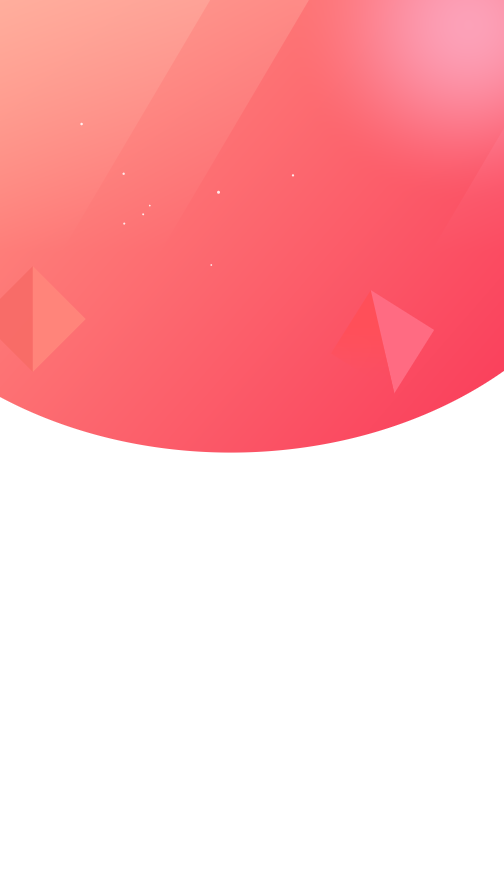
A Shadertoy shader for this background:

```glsl
// Coral dome with slanted light panels, a pink glow, two faceted gems and sparkles on white.

// Lengths are in canvas widths, measured from the top left corner.
const vec2 DOME_CENTER = vec2(0.458, 0.287);
const vec2 DOME_RADII = vec2(0.799, 0.611);
const vec3 CORAL_LIGHT = vec3(1.0, 0.575, 0.515);
const vec3 CORAL_DEEP = vec3(0.98, 0.25, 0.36);
const vec2 GRADIENT_AXIS = vec2(0.60, 0.52);

const float PANEL_SLOPE = 0.59;
const float PANEL_FADE_END = 0.50;
const float INNER_PANEL = 0.417;
const float OUTER_PANEL = 0.613;
const float RIGHT_PANEL = 1.15;
const vec3 PANEL_COLOR = vec3(1.0, 0.85, 0.77);
const vec3 PINK_PANEL_COLOR = vec3(1.0, 0.56, 0.66);

const vec2 GLOW_CENTER = vec2(0.93, 0.05);
const float GLOW_RADIUS = 0.36;
const vec3 GLOW_COLOR = vec3(0.99, 0.63, 0.72);

const float GEM_RADIUS = 0.105;
const vec2 LEFT_GEM = vec2(0.065, 0.633);
const vec2 RIGHT_GEM = vec2(0.759, 0.678);
const float RIGHT_GEM_TILT = 0.224;

const int SPARKLE_COUNT = 8;
const vec2 SPARKLE_MIN = vec2(0.10, 0.21);
const vec2 SPARKLE_MAX = vec2(0.71, 0.54);

float hash(float n) {
    return fract(sin(n * 12.9898) * 43758.5453);
}

// Antialiased coverage of the inside of a signed distance.
float cover(float d) {
    return clamp(0.5 - d * iResolution.x, 0.0, 1.0);
}

float ellipseDistance(vec2 p, vec2 radii) {
    float k = length(p / radii);
    return k * (k - 1.0) / max(length(p / (radii * radii)), 0.0001);
}

// Area to the left of a slanted line that meets the top edge at x = start.
float leftOfLine(vec2 p, float start) {
    return cover((p.x + PANEL_SLOPE * p.y - start) / length(vec2(1.0, PANEL_SLOPE)));
}

// Square on its corner, split by its long axis; alpha of a facet fades it.
vec3 drawGem(vec3 color, vec2 p, float tilt, vec4 leftFacet, vec4 rightFacet) {
    float c = cos(tilt), s = sin(tilt);
    p = vec2(c * p.x - s * p.y, s * p.x + c * p.y);
    float shape = cover((abs(p.x) + abs(p.y) - GEM_RADIUS) * 0.7071);
    vec4 facet = mix(rightFacet, leftFacet, cover(p.x));
    return mix(color, facet.rgb, shape * facet.a);
}

vec3 domeColor(vec2 p) {
    vec3 color = mix(CORAL_LIGHT, CORAL_DEEP, clamp(dot(p, GRADIENT_AXIS), 0.0, 1.0));

    // Pink glow
    float glow = 1.0 - smoothstep(0.0, GLOW_RADIUS, distance(p, GLOW_CENTER));
    color = mix(color, GLOW_COLOR, glow);

    // Slanted panels that fade downward
    float fade = clamp(1.0 - p.y / PANEL_FADE_END, 0.0, 1.0);
    color = mix(color, PANEL_COLOR, 0.22 * fade * leftOfLine(p, OUTER_PANEL));
    color = mix(color, PANEL_COLOR, 0.22 * fade * leftOfLine(p, INNER_PANEL));
    float pinkPanel = 1.0 - leftOfLine(p, RIGHT_PANEL);
    color = mix(color, PINK_PANEL_COLOR, 0.42 * fade * pinkPanel);

    // Gems
    color = drawGem(color, p - LEFT_GEM, 0.0,
                    vec4(0.97, 0.42, 0.40, 0.9), vec4(1.0, 0.52, 0.48, 0.95));
    float shade = 1.0 - smoothstep(0.64, 0.76, p.y);
    color = drawGem(color, p - RIGHT_GEM, RIGHT_GEM_TILT,
                    vec4(1.0, 0.31, 0.35, shade), vec4(1.0, 0.42, 0.51, 1.0));

    // Sparkles
    for (int i = 0; i < SPARKLE_COUNT; i++) {
        float seed = float(i) + 1.0;
        vec2 spot = mix(SPARKLE_MIN, SPARKLE_MAX, vec2(hash(seed), hash(seed + 37.0)));
        float radius = mix(0.0014, 0.003, hash(seed + 71.0));
        color = mix(color, vec3(1.0), 0.85 * cover(distance(p, spot) - radius));
    }
    return color;
}

void mainImage(out vec4 fragColor, in vec2 fragCoord) {
    vec2 p = vec2(fragCoord.x, iResolution.y - fragCoord.y) / iResolution.x;
    float dome = cover(ellipseDistance(p - DOME_CENTER, DOME_RADII));
    fragColor = vec4(mix(vec3(1.0), domeColor(p), dome), 1.0);
}
```
